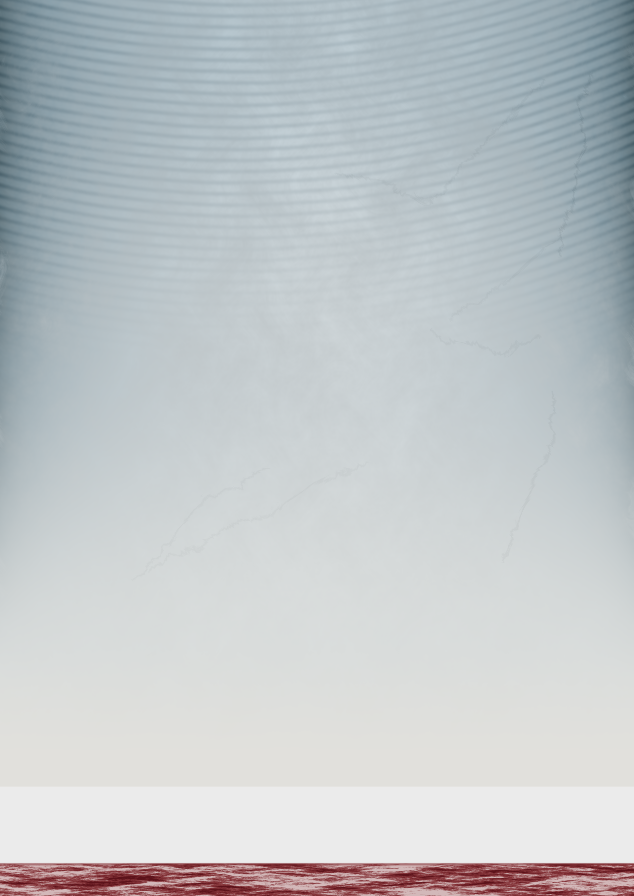
Write a Shadertoy shader that draws this background.

```glsl
const vec3 BAND_GREY = vec3(0.922);
const vec3 STEEL = vec3(0.43, 0.53, 0.58);
const vec3 DEEP = vec3(0.20, 0.27, 0.29);
const vec3 CRIMSON = vec3(0.52, 0.20, 0.22);
const vec3 MAROON = vec3(0.36, 0.07, 0.10);
const vec3 PALE_ROSE = vec3(0.86, 0.78, 0.78);

const float GRAIN_TOP = 0.0365;
const float BAND_TOP = 0.122;

vec2 hash2(vec2 p) {
    vec3 q = fract(p.xyx * vec3(0.1031, 0.1030, 0.0973));
    q += dot(q, q.yzx + 33.33);
    return fract((q.xx + q.yz) * q.zy);
}

// Distance to the nearest scattered cell point
float cellular(vec2 p) {
    vec2 cell = floor(p);
    float nearest = 4.0;
    for (int j = -1; j <= 1; j++) {
        for (int i = -1; i <= 1; i++) {
            vec2 c = cell + vec2(i, j);
            vec2 d = c + hash2(c) - p;
            nearest = min(nearest, dot(d, d));
        }
    }
    return sqrt(nearest);
}

// Warped, rotated sine octaves, roughly -1 to 1
float layeredSines(vec2 p) {
    float sum = 0.0, amp = 0.5;
    for (int i = 0; i < 6; i++) {
        p += 0.7 * sin(p.yx * 1.3 + float(i) * 1.7);
        sum += amp * sin(p.x) * cos(p.y);
        p = mat2(0.8, 0.6, -0.6, 0.8) * p * 1.9 + 2.3;
        amp *= 0.66;
    }
    return sum;
}

float mottle(vec2 p) {
    return cellular(p) * 0.45 + cellular(p * 2.1 + 7.0) * 0.3
         + cellular(p * 4.7 + 3.0) * 0.25 - 0.47;
}

float segmentDistance(vec2 p, vec2 a, vec2 b) {
    vec2 ab = b - a;
    return length(p - a - ab * clamp(dot(p - a, ab) / dot(ab, ab), 0.0, 1.0));
}

// Two jagged hairlines through three points
float crack(vec2 p, vec2 a, vec2 b, vec2 c, float width) {
    p += 0.010 * vec2(layeredSines(p * 38.0), layeredSines(p * 38.0 + 9.0));
    float d = min(segmentDistance(p, a, b), segmentDistance(p, b, c));
    return 1.0 - smoothstep(0.0, width, d);
}

float cracks(vec2 p, float width) {
    float c = 0.6 * crack(p, vec2(0.150, 0.350), vec2(0.225, 0.440), vec2(0.295, 0.475), width);
    c += 0.6 * crack(p, vec2(0.170, 0.365), vec2(0.270, 0.418), vec2(0.415, 0.486), width);
    c += 0.8 * crack(p, vec2(0.560, 0.370), vec2(0.605, 0.480), vec2(0.618, 0.560), width);
    c += crack(p, vec2(0.625, 0.710), vec2(0.645, 0.810), vec2(0.655, 0.920), width);
    c += 0.7 * crack(p, vec2(0.375, 0.805), vec2(0.485, 0.780), vec2(0.610, 0.910), width);
    c += 0.7 * crack(p, vec2(0.480, 0.635), vec2(0.560, 0.603), vec2(0.600, 0.625), width);
    return c + 0.6 * crack(p, vec2(0.505, 0.645), vec2(0.570, 0.690), vec2(0.630, 0.740), width);
}

// Cream at the foot rising to cool blue-grey
vec3 wallGradient(float y) {
    vec3 c = mix(vec3(0.884, 0.880, 0.862), vec3(0.850, 0.863, 0.860), smoothstep(0.13, 0.30, y));
    c = mix(c, vec3(0.800, 0.825, 0.834), smoothstep(0.28, 0.60, y));
    return mix(c, vec3(0.725, 0.775, 0.800), smoothstep(0.60, 1.0, y));
}

// Thin sagging parallel lines, 0 between them and 1 on them
float archedLines(vec2 p, float x) {
    float bow = x - 0.42;
    float height = p.y - 0.24 * bow * bow - 0.02 * bow + 0.0012 * layeredSines(p * 7.0);
    float wave = 0.5 + 0.5 * sin(height * 6.2832 / 0.0124);
    return wave * wave;
}

vec3 wall(vec2 p, float x, float pixel) {
    float broad = layeredSines(p * vec2(16.0, 11.0));
    float small = layeredSines(p * vec2(48.0, 38.0) + 5.0);
    float cloud = 0.55 * broad + 0.65 * small;
    float fine = mottle(p * 46.0);
    float rise = smoothstep(0.22, 0.92, p.y);

    // Stained sides with ragged inner borders
    float edge = max(min(x, (1.0 - x) * 1.1) + 0.03 * cloud, 0.0);
    float stain = rise * (0.90 * exp(-edge / 0.19) + 0.06 * smoothstep(0.7, 1.0, p.y));
    stain *= 1.0 + 0.5 * cloud + 0.5 * fine;
    vec3 color = mix(wallGradient(p.y), STEEL, clamp(stain, 0.0, 1.0));
    float corner = rise * exp(-edge / 0.035) * (0.48 + 0.35 * cloud);
    color = mix(color, DEEP, clamp(corner, 0.0, 0.8));

    // Lines fade toward the middle height and wear away in patches
    float fade = smoothstep(0.58, 0.86, p.y) * (0.55 + 0.7 * exp(-edge / 0.2));
    float wear = clamp(0.8 + 0.7 * cloud, 0.25, 1.3);
    color -= fade * wear * (archedLines(p, x) - 0.375) * vec3(0.085, 0.078, 0.074);

    float grime = 0.55 * cloud + 0.7 * fine;
    color += (0.012 + 0.055 * rise) * grime * smoothstep(0.12, 0.4, p.y);
    return color - 0.035 * cracks(p, max(0.0028, 1.5 * pixel));
}

// Long horizontal streaks of red and pale grain
vec3 redGrain(vec2 p) {
    float broad = layeredSines(p * vec2(16.0, 170.0));
    float thin = layeredSines(p * vec2(60.0, 620.0) + 4.0);
    float tone = broad * 0.75 + thin * 0.7 + 0.12;
    vec3 color = mix(CRIMSON, MAROON, smoothstep(0.05, 0.7, -tone));
    color = mix(color, PALE_ROSE, 0.9 * smoothstep(-0.2, 0.65, tone));
    return mix(color, CRIMSON, 0.7 * smoothstep(GRAIN_TOP - 0.004, GRAIN_TOP, p.y));
}

void mainImage(out vec4 fragColor, in vec2 fragCoord) {
    vec2 p = fragCoord / iResolution.y;
    float pixel = 1.0 / iResolution.y;

    // Stack the three bands
    vec3 color = mix(redGrain(p), BAND_GREY, smoothstep(-pixel, pixel, p.y - GRAIN_TOP));
    vec3 upper = wall(p, fragCoord.x / iResolution.x, pixel);
    color = mix(color, upper, smoothstep(-pixel, pixel, p.y - BAND_TOP));
    fragColor = vec4(clamp(color, 0.0, 1.0), 1.0);
}
```
